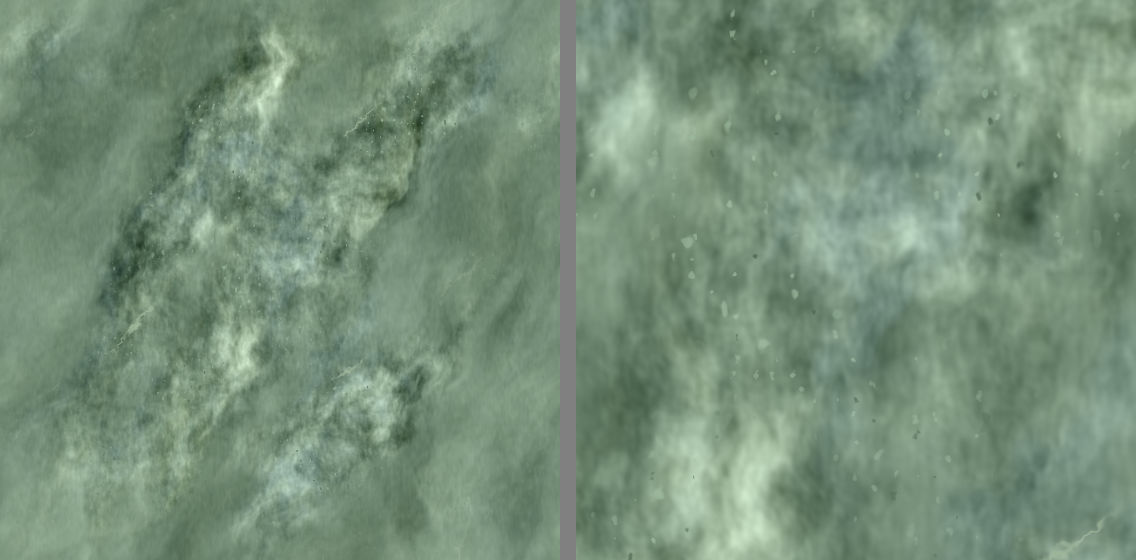
Left, the full canvas; right, a detail of the centre.
Give the GLSL for this texture, as a three.js fragment shader.

```glsl
// Weathered green marble: diagonal clouds, broken pale veins, mineral specks and fine grain.
varying vec2 vUv;

const vec3 BASE_GREEN = vec3(0.446, 0.547, 0.456);
const vec3 LIGHT_TINT = vec3(1.0, 1.02, 0.99);    // channel response to tone
const vec3 BLUE_SHIFT = vec3(-0.010, -0.006, 0.034);
const vec3 OCHRE_SHIFT = vec3(0.020, 0.006, -0.020);
const vec3 VEIN_COLOR = vec3(0.67, 0.76, 0.64);
const vec3 SPECK_COLOR = vec3(0.64, 0.76, 0.65);
const vec3 PIT_COLOR = vec3(0.28, 0.38, 0.30);

const vec2 PLACEMENT = vec2(0.0, 0.66);    // puts the calm fields on the borders
const float BORDER_CALM = 0.09;
const float CLOUD_TONE = 0.16;
const float DETAIL_TONE = 0.20;
const float WISP_TONE = 0.22;
const float HOLLOW_TONE = 0.15;
const float GRAIN_TONE = 0.037;
const float VEIN_COUNT = 2.0;
const float VEIN_WIDTH = 0.004;
const float SPECK_SHARE = 0.35;
const float PALE_SHARE = 0.8;
const float SMOOTH_GAIN = 0.53;
const float ROUGH_GAIN = 0.67;

// Wraps cell numbers; the half step keeps rounding away from whole multiples.
vec2 wrap(vec2 cell, vec2 period) {
  return cell - period * floor((cell + 0.5) / period);
}

vec2 hash2(vec2 p) {
  vec3 q = fract(p.xyx * vec3(0.1031, 0.1030, 0.0973));
  q += dot(q, q.yzx + 33.33);
  return fract((q.xx + q.yz) * q.zy);
}

// Slope at a lattice corner, dotted with the offset from it.
float corner(vec2 cell, vec2 offset, vec2 period, float seed) {
  vec2 slope = hash2(wrap(cell, period) + seed * 17.0) * 2.0 - 1.0;
  return dot(slope, offset);
}

// Gradient noise that wraps after a whole number of cells.
float noise(vec2 p, vec2 period, float seed) {
  p = p * period + fract(vec2(0.37, 0.61) * seed);
  vec2 i = floor(p);
  vec2 f = p - i;
  vec2 w = f * f * f * (f * (f * 6.0 - 15.0) + 10.0);
  vec2 e = vec2(1.0, 0.0);
  float low = mix(corner(i, f, period, seed), corner(i + e, f - e, period, seed), w.x);
  float high = mix(corner(i + e.yx, f - e.yx, period, seed),
                   corner(i + 1.0, f - 1.0, period, seed), w.x);
  return 1.5 * mix(low, high, w.y);
}

float fbm(vec2 p, vec2 period, float seed, float gain) {
  float sum = 0.0;
  float weight = 1.0;
  for (int k = 0; k < 5; k++) {
    sum += weight * noise(p, period, seed + float(k));
    period *= 2.0;
    weight *= gain;
  }
  return sum;
}

float clouds(vec2 p, vec2 period, float seed) {
  return fbm(p, period, seed, SMOOTH_GAIN);
}

// Whole-number shear: wraps, and stretches features up to the right.
vec2 shear(vec2 p) {
  return vec2(p.x, p.y - p.x);
}

// Broken diagonal veins with a jagged course and uneven width.
float veins(vec2 p) {
  float course = p.x - p.y + 0.12 * noise(p, vec2(3.0), 51.0);
  course += 0.025 * fbm(p, vec2(14.0), 53.0, ROUGH_GAIN);
  float dist = abs(fract(course * VEIN_COUNT + 0.2) - 0.5) / (VEIN_COUNT * 1.414);
  float gaps = smoothstep(0.0, 0.45, fbm(p, vec2(6.0), 61.0, ROUGH_GAIN));
  float width = VEIN_WIDTH * (1.0 + 1.2 * noise(p, vec2(40.0), 67.0));
  float core = 1.0 - smoothstep(0.0, max(width, 0.0015), dist);
  return gaps * (0.7 * core + 0.16 * exp(-dist * 100.0));
}

// One ragged upright grain per chosen cell: x is pale, y is dark.
vec2 specks(vec2 p, float cells, float seed) {
  vec2 cell = wrap(floor(p * cells), vec2(cells));
  vec2 pick = hash2(cell + seed);
  vec2 place = hash2(cell + seed + 97.0);
  vec2 d = fract(p * cells) - mix(vec2(0.35), vec2(0.65), place);
  d.x -= 0.3 * (place.y - 0.3) * d.y;
  float radius = mix(0.07, 0.2, pick.y * pick.y);
  float ragged = length(d * vec2(1.3, 0.8)) + 0.2 * noise(p, vec2(cells * 4.0), seed);
  float shape = 1.0 - smoothstep(0.3 * radius, 1.3 * radius, ragged);
  shape *= step(pick.x, SPECK_SHARE) * (1.0 - smoothstep(0.25, 0.35, length(d)));
  float pale = step(pick.x, SPECK_SHARE * PALE_SHARE);
  return shape * vec2(pale, 1.0 - pale);
}

void main() {
  vec2 uv = vUv + PLACEMENT;
  vec2 warp = vec2(clouds(uv, vec2(3.0), 1.0), clouds(uv, vec2(3.0), 9.0));
  vec2 flow = shear(uv + 0.06 * warp);

  // Calm fields alternate with busy, mottled ones.
  vec2 inset = 0.5 - abs(vUv - 0.5);
  float inner = smoothstep(0.0, BORDER_CALM, min(inset.x, inset.y) + 0.03 * warp.x);
  float activity = smoothstep(-0.25, 0.4, clouds(flow, vec2(2.0), 15.0));
  activity *= mix(0.35, 1.0, inner);
  float cloud = clouds(flow, vec2(3.0), 21.0);
  float detail = fbm(uv + 0.02 * warp, vec2(14.0, 11.0), 27.0, ROUGH_GAIN);
  float wisps = smoothstep(0.04, 0.78, fbm(flow, vec2(5.0, 4.0), 33.0, 0.6));
  float hollows = smoothstep(0.06, 0.62, fbm(flow, vec2(4.0, 3.0), 39.0, 0.6));
  float grain = noise(uv, vec2(180.0, 72.0), 45.0) + 0.8 * noise(uv, vec2(96.0, 54.0), 47.0);

  float tone = CLOUD_TONE * cloud + DETAIL_TONE * detail * (0.14 + 0.86 * activity);
  tone += WISP_TONE * wisps * (0.25 + 0.75 * activity);
  tone -= HOLLOW_TONE * hollows * (0.35 + 0.65 * activity);
  tone += GRAIN_TONE * grain * (0.6 + 0.6 * activity) * mix(0.6, 1.0, inner);
  vec3 color = BASE_GREEN + LIGHT_TINT * tone;

  // Cool and warm mineral stains.
  float stain = clouds(flow, vec2(4.0), 81.0) + 0.35 * noise(uv, vec2(40.0, 30.0), 87.0);
  color += BLUE_SHIFT * smoothstep(0.0, 0.6, stain) * (0.3 + 0.7 * activity);
  color += OCHRE_SHIFT * smoothstep(0.05, 0.7, -stain) * (0.3 + 0.7 * activity);

  float cluster = smoothstep(-0.2, 0.4, noise(uv, vec2(9.0), 91.0));
  vec2 speck = max(specks(uv, 46.0, 211.0), specks(uv, 83.0, 409.0));
  speck *= (0.15 + 0.5 * activity) * cluster;
  color = mix(color, PIT_COLOR, speck.y);
  color = mix(color, SPECK_COLOR, speck.x);
  color = mix(color, VEIN_COLOR, veins(uv) * (0.3 + 0.6 * activity));
  gl_FragColor = vec4(color, 1.0);
}
```
